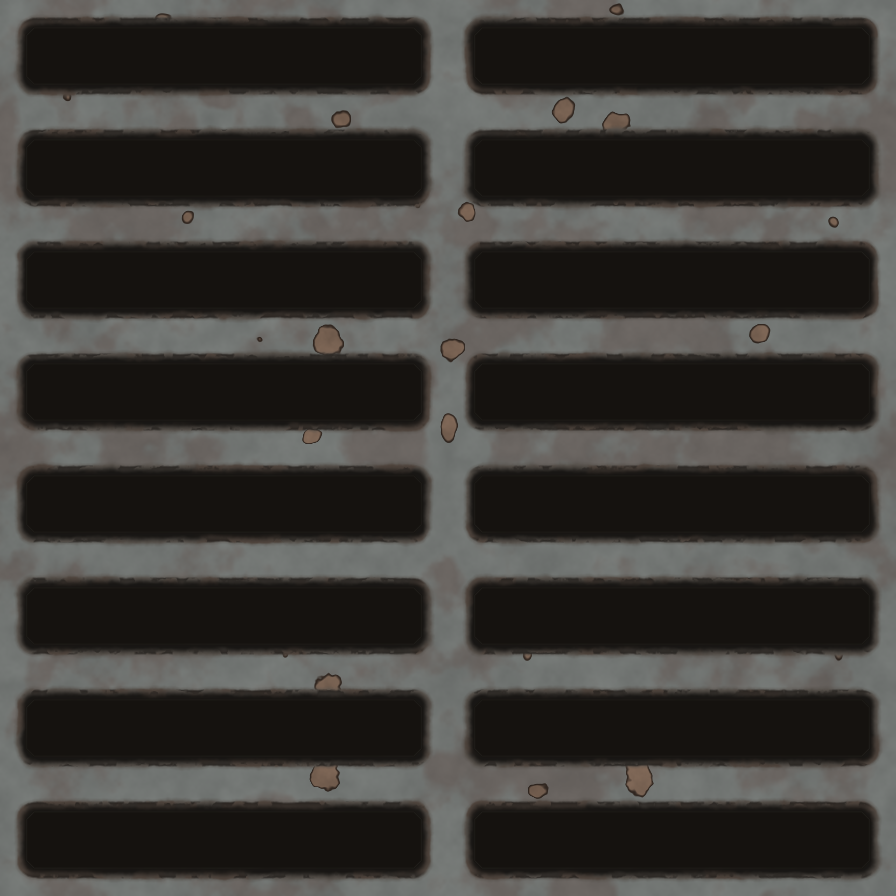
This texture is drawn by a WebGL 1 fragment shader. Its source:

```glsl
precision highp float;
// Weathered steel vent: 2 by 8 rounded slots with sooty, ragged rims in grey plate.
// Slots are distance functions in repeated cells; stains are layered wrapping noise;
// paint chips are jittered cellular points with noisy outlines, so everything tiles.

uniform vec2 u_resolution;

const vec2 SLOTS = vec2(2.0, 8.0);
const vec2 SLOT_HALF = vec2(0.2305, 0.0430);
const vec2 HOLE_HALF = vec2(0.2214, 0.0326);
const float CORNER = 0.020;
const float BEVEL = 0.009;
const float RIM_WIDTH = 0.0104;
const vec2 CHIP_GRID = vec2(6.0, 8.0);

const vec3 STEEL = vec3(0.448, 0.462, 0.452);
const vec3 STAIN = vec3(0.405, 0.385, 0.370);
const vec3 RIM_OUTER = vec3(0.330, 0.308, 0.285);
const vec3 RIM_INNER = vec3(0.095, 0.087, 0.078);
const vec3 SOOT = vec3(0.110, 0.098, 0.088);
const vec3 RUST = vec3(0.285, 0.225, 0.190);
const vec3 CHIP_LIGHT = vec3(0.460, 0.375, 0.315);
const vec3 CHIP_DARK = vec3(0.190, 0.150, 0.125);
const vec3 HOLE = vec3(0.083, 0.072, 0.058);
const vec3 HOLE_LINE = vec3(0.155, 0.148, 0.138);

vec2 hash2(vec2 p) {
  vec3 q = fract(p.xyx * vec3(0.1031, 0.1030, 0.0973));
  q += dot(q, q.yzx + 33.33);
  return fract((q.xx + q.yz) * q.zy);
}

// Value noise whose lattice wraps after a whole number of cells
float wrapNoise(vec2 uv, vec2 cells, float seed) {
  vec2 g = uv * cells;
  vec2 i = floor(g);
  vec2 f = g - i;
  f = f * f * (3.0 - 2.0 * f);
  vec2 a = mod(i, cells) + seed;
  vec2 b = mod(i + 1.0, cells) + seed;
  float low = mix(hash2(a).x, hash2(vec2(b.x, a.y)).x, f.x);
  float high = mix(hash2(vec2(a.x, b.y)).x, hash2(b).x, f.x);
  return mix(low, high, f.y);
}

float layeredNoise(vec2 uv, vec2 cells, float seed) {
  float sum = 0.0;
  float weight = 0.5;
  for (int k = 0; k < 4; k++) {
    sum += weight * wrapNoise(uv, cells, seed + float(k) * 17.0);
    cells *= 2.0;
    weight *= 0.5;
  }
  return sum / 0.9375;
}

float roundedBox(vec2 p, vec2 halfSize, float radius) {
  vec2 q = abs(p) - halfSize + radius;
  return length(max(q, 0.0)) + min(max(q.x, q.y), 0.0) - radius;
}

float beveledBox(vec2 p, vec2 halfSize, float bevel) {
  vec2 q = abs(p) - halfSize;
  return max(max(q.x, q.y), (q.x + q.y + bevel) * 0.7071);
}

float cover(float d, float soft) {
  return 1.0 - smoothstep(-soft, soft, d);
}

// Distance to the nearest chip; rows of chips are centred on the bars
float chipDistance(vec2 uv, float ragged) {
  vec2 cell = floor(uv * CHIP_GRID + vec2(0.0, 0.5));
  float nearest = 1.0;
  for (int k = -1; k <= 1; k++) {
    vec2 here = cell + vec2(float(k), 0.0);
    vec2 id = mod(here, CHIP_GRID);
    vec2 place = hash2(id + 5.0);
    vec2 kind = hash2(id + 61.0);
    vec2 centre = (here + vec2(place.x, (place.y - 0.5) * 0.36)) / CHIP_GRID;
    float radius = mix(0.005, 0.017, kind.y * kind.y);
    vec2 stretch = mix(vec2(0.8, 1.2), vec2(1.25, 0.85), place.y);
    float d = length((uv - centre) * stretch) - radius + ragged * radius * 2.8;
    nearest = min(nearest, kind.x < 0.45 ? d : 1.0);
  }
  return nearest;
}

void main() {
  vec2 uv = gl_FragCoord.xy / u_resolution;
  float soft = 0.7 / min(u_resolution.x, u_resolution.y);
  vec2 p = (fract(uv * SLOTS) - 0.5) / SLOTS;

  float cloud = layeredNoise(uv, vec2(14.0), 3.0);
  float blotch = layeredNoise(uv, vec2(30.0), 41.0);
  float grit = layeredNoise(uv, vec2(64.0), 97.0);

  // Steel plate with brown stains and fine grain
  vec3 color = mix(STEEL, STAIN, smoothstep(0.47, 0.64, mix(cloud, blotch, 0.4)));
  color *= 1.0 + 0.13 * (blotch - 0.5) + 0.10 * (grit - 0.5);

  // Chipped paint with a dark outline
  float chip = chipDistance(uv, blotch - 0.5);
  vec3 chipColor = mix(CHIP_DARK, CHIP_LIGHT, smoothstep(0.0008, 0.0038, -chip));
  color = mix(color, chipColor * (0.85 + 0.3 * grit), cover(chip, soft));

  // Ragged rim darkening inward, sootier along its upper and lower edges
  float slot = roundedBox(p, SLOT_HALF, CORNER) + (grit - 0.5) * 0.0045;
  color = mix(color, RIM_OUTER, 0.45 * (1.0 - smoothstep(0.0, 0.0045, slot)));
  float depth = clamp(-slot / RIM_WIDTH, 0.0, 1.0);
  float level = smoothstep(0.033, 0.043, abs(p.y));
  vec3 rim = mix(RIM_OUTER, RIM_INNER, smoothstep(0.0, 0.85, depth));
  rim = mix(rim, RUST, 0.6 * smoothstep(0.50, 0.66, blotch) * (1.0 - depth));
  rim = mix(rim, SOOT, 0.75 * level * smoothstep(0.47, 0.60, grit));
  color = mix(color, rim, cover(slot, soft + 0.0008));

  // Flat dark opening with a faint inner line
  float hole = beveledBox(p, HOLE_HALF, BEVEL);
  color = mix(color, HOLE, cover(hole, soft));
  float line = cover(abs(hole + 0.0012) - 0.0005, soft);
  color = mix(color, HOLE_LINE, line * (0.25 + 0.45 * blotch));

  gl_FragColor = vec4(color, 1.0);
}
```
